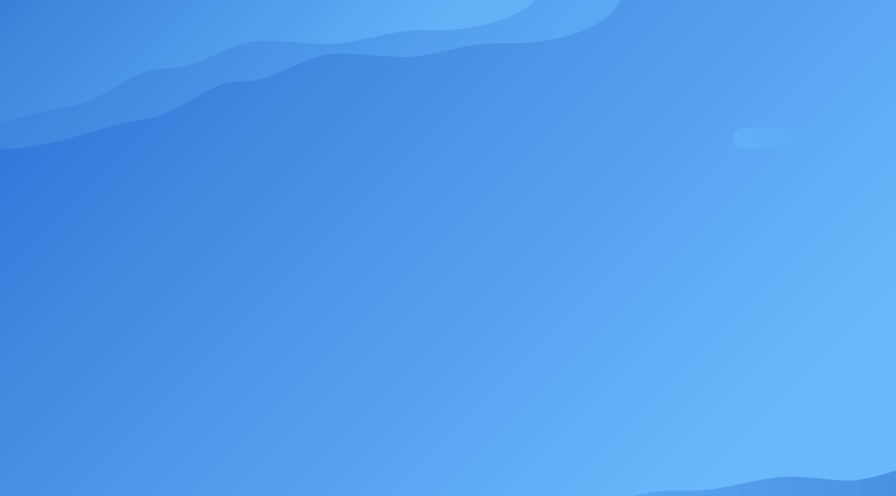
This background is drawn by a Shadertoy shader. Its source:

```glsl
const vec3 DEEP = vec3(0.205, 0.480, 0.860);
const vec3 MID = vec3(0.285, 0.565, 0.890);
const vec3 SKY = vec3(0.365, 0.655, 0.955);
const vec3 PALE = vec3(0.410, 0.720, 0.985);

// Linear ramp clamped to 0..1
float ramp(float from, float to, float t) {
    return clamp((t - from) / (to - from), 0.0, 1.0);
}

// Soft step of a given rise between two positions
float ledge(float x, float from, float to, float rise) {
    return rise * smoothstep(from, to, x);
}

// Coverage of the region where dist is negative
float cover(float dist, float pixel) {
    return 1.0 - smoothstep(-0.7 * pixel, 0.7 * pixel, dist);
}

float capsule(vec2 p, vec2 center, float halfLength, float radius) {
    vec2 q = p - center;
    q.x -= clamp(q.x, -halfLength, halfLength);
    return length(q) - radius;
}

// Depth of the upper wave, measured down from the top edge
float upperWave(float x) {
    float depth = 0.300;
    depth -= ledge(x, 0.012, 0.340, 0.063);
    depth -= ledge(x, 0.293, 0.481, 0.073);
    depth -= ledge(x, 0.493, 0.681, 0.056);
    depth += ledge(x, 0.681, 0.822, 0.007);
    depth -= ledge(x, 0.810, 0.998, 0.028);
    // Rounded right end
    float bend = ramp(1.033, 1.256, x);
    return depth + 0.110 * (sqrt(1.0 - bend * bend) - 1.0);
}

// Height of the lower wave above the bottom edge
float lowerWave(float x) {
    float height = -0.005;
    height += ledge(x, 1.232, 1.350, 0.016);
    height += ledge(x, 1.397, 1.596, 0.028);
    height -= ledge(x, 1.596, 1.714, 0.008);
    height += ledge(x, 1.709, 1.878, 0.033);
    return height;
}

vec3 backdrop(float diagonal) {
    vec3 color = mix(DEEP, MID, ramp(0.35, 1.01, diagonal));
    color = mix(color, SKY, ramp(1.01, 1.85, diagonal));
    return mix(color, PALE, ramp(1.85, 2.37, diagonal));
}

void mainImage(out vec4 fragColor, in vec2 fragCoord) {
    vec2 p = fragCoord / iResolution.y;
    float pixel = 1.0 / iResolution.y;
    float depth = 1.0 - p.y;
    float diagonal = p.x + depth;
    vec3 color = backdrop(diagonal);

    // Two stacked waves at the upper left
    vec3 bandColor = mix(vec3(0.245, 0.525, 0.870), vec3(0.360, 0.655, 0.950),
                         ramp(0.28, 1.20, diagonal));
    color = mix(color, bandColor, cover(depth - upperWave(p.x), pixel));
    vec2 shift = vec2(0.153, 0.026);
    vec3 crestColor = mix(vec3(0.225, 0.500, 0.850), vec3(0.390, 0.695, 0.970),
                          ramp(0.0, 0.95, diagonal));
    float crest = depth + shift.y - upperWave(p.x + shift.x);
    color = mix(color, crestColor, cover(crest, pixel));

    // Wave at the lower right
    vec3 footColor = mix(vec3(0.345, 0.640, 0.940), vec3(0.290, 0.570, 0.885),
                         ramp(1.30, 1.80, p.x));
    color = mix(color, footColor, cover(p.y - lowerWave(p.x), pixel));

    // Pale capsule fading to the right
    float pill = cover(capsule(p, vec2(1.563, 0.721), 0.064, 0.021), pixel);
    float fade = 1.0 - ramp(1.48, 1.65, p.x);
    color = mix(color, PALE, 0.5 * pill * fade);

    fragColor = vec4(color, 1.0);
}
```
